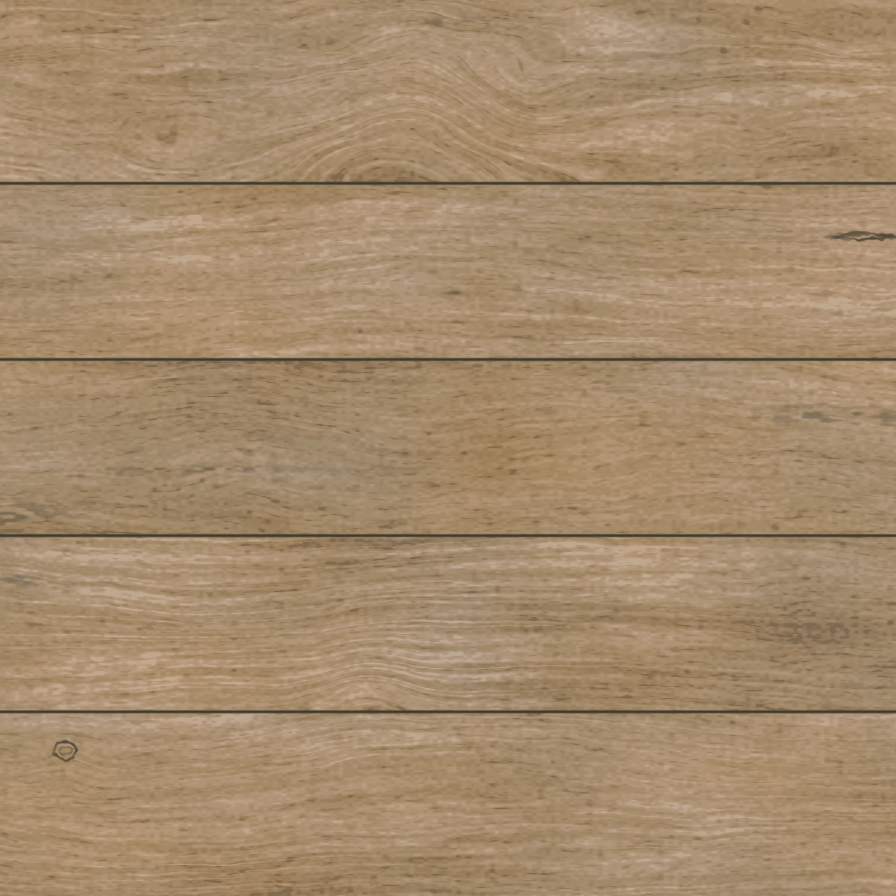
Write a WebGL 2 fragment shader that draws this texture.

```glsl
#version 300 es
precision highp float;
// Five horizontal weathered oak planks parted by thin dark seams.
// Each plank bends a grain coordinate with noise and an arch, then
// stretched noise along it gives growth lines, fibres and pores.
uniform vec2 u_resolution;
out vec4 fragColor;

const float PITCH = 0.1966;   // plank height
const float OFFSET = 0.009;   // height at which the rows start
const vec3 SEAM  = vec3(0.25, 0.23, 0.18);
const vec3 DARK  = vec3(0.50, 0.41, 0.30);
const vec3 BROWN = vec3(0.60, 0.49, 0.36);
const vec3 BASE  = vec3(0.64, 0.54, 0.41);
const vec3 LIGHT = vec3(0.69, 0.58, 0.47);
const vec3 PALE  = vec3(0.75, 0.66, 0.56);

// Per plank, bottom to top: warp, line density, line strength
const vec3 GRAIN[5] = vec3[5](
  vec3(0.060, 105.0, 0.36), vec3(0.045, 90.0, 0.46), vec3(0.070, 75.0, 0.18),
  vec3(0.060, 80.0, 0.26), vec3(0.150, 55.0, 0.42));
// Per plank: arch centre, half width, rise
const vec4 ARCH[5] = vec4[5](
  vec4(0.073, 0.150, 0.035, 0.014), vec4(0.41, 0.205, 0.055, 0.038),
  vec4(0.25, 0.520, 0.150, 0.030), vec4(0.46, 0.400, 0.060, 0.022),
  vec4(0.46, 0.840, 0.110, 0.085));
// Weathered smudges: centre, radii
const vec4 STAIN[7] = vec4[7](
  vec4(0.50, 0.591, 0.075, 0.004), vec4(0.22, 0.476, 0.12, 0.004),
  vec4(0.02, 0.420, 0.060, 0.020), vec4(0.94, 0.535, 0.10, 0.010),
  vec4(0.51, 0.975, 0.050, 0.005), vec4(0.02, 0.352, 0.03, 0.007),
  vec4(0.508, 0.672, 0.008, 0.006));

float hash(vec2 p) {
  vec3 q = fract(p.xyx * 0.1031);
  q += dot(q, q.yzx + 33.33);
  return fract((q.x + q.y) * q.z);
}

float noise(vec2 p) {
  vec2 i = floor(p), f = fract(p);
  f = f * f * (3.0 - 2.0 * f);
  return mix(mix(hash(i), hash(i + vec2(1, 0)), f.x),
             mix(hash(i + vec2(0, 1)), hash(i + vec2(1, 1)), f.x), f.y);
}

float fbm(vec2 p) {
  float sum = 0.0, amp = 0.53;
  for (int i = 0; i < 4; i++) {
    sum += amp * noise(p);
    p = p * 2.03 + 17.1;
    amp *= 0.5;
  }
  return sum;
}

// Height along the grain, bent by noise and lifted over the arch
float grainHeight(vec2 p, vec4 arch, float warp, vec2 seed) {
  vec2 q = (p - arch.xy) / vec2(arch.z, 1.2 * arch.w + 0.02);
  float bend = warp * (fbm(p * vec2(2.5, 6.0) + seed) - 0.5);
  float wiggle = 0.006 * (fbm(p * vec2(18.0, 16.0) + seed) - 0.5);
  return p.y + bend + wiggle - arch.w * exp(-dot(q, q));
}

// Thin bright contours of noise drawn out along the grain
float growthLine(vec2 q) {
  float ridge = 1.0 - abs(2.0 * noise(q) - 1.0);
  return smoothstep(0.55, 1.0, ridge);
}

// Soft rim of an ellipse, for the knot and the split
float rim(vec2 p, vec2 centre, vec2 radii) {
  float d = abs(length((p - centre) / radii) - 1.0) * radii.y;
  return 1.0 - smoothstep(0.0003, 0.0026, d);
}

float stainAmount(vec2 p, vec4 s) {
  vec2 q = (p - s.xy) / s.zw;
  return exp(-dot(q, q));
}

void main() {
  vec2 p = gl_FragCoord.xy / u_resolution;
  float level = (p.y - OFFSET) / PITCH;
  int row = int(clamp(floor(level), 0.0, 4.0));
  float seamDist = abs(level - clamp(round(level), 1.0, 4.0)) * PITCH;
  vec2 seed = vec2(13.7, 7.9) * float(row + 1);
  vec3 grain = GRAIN[row];
  float h = grainHeight(p, ARCH[row], grain.x, seed);

  // Growth lines, frayed and fading along their length
  float fray = noise(p * vec2(70.0, 230.0) + seed);
  float line = growthLine(vec2(p.x * 1.6, h * grain.y) + seed);
  line = max(line, 0.7 * growthLine(vec2(p.x * 3.0, h * grain.y * 1.7) + seed + 23.0));
  line *= (0.45 + 0.8 * fray) * (0.35 + 1.1 * noise(p * vec2(5.0, 14.0) + seed + 3.0));

  // Fibres, grit and pores
  float fibre = noise(vec2(p.x * 20.0, h * 300.0) + seed);
  float grit = noise(p * vec2(190.0, 330.0) + seed);
  float pore = smoothstep(0.70, 0.95, noise(vec2(p.x * 75.0, h * 380.0) + seed + 41.0));

  // Broad light and dark areas
  float blotch = fbm(p * vec2(4.0, 11.0) + seed + 5.0);
  float tone = 0.57 + 0.72 * (blotch - 0.5) + 0.32 * (fibre - 0.5)
             + 0.34 * (grit - 0.5) + grain.z * (line - 0.3) - 0.30 * pore;
  tone -= 0.15 * exp(-seamDist * 160.0);
  vec3 color = mix(DARK, BROWN, smoothstep(0.0, 0.25, tone));
  color = mix(color, BASE, smoothstep(0.25, 0.5, tone));
  color = mix(color, LIGHT, smoothstep(0.5, 0.75, tone));
  color = mix(color, PALE, smoothstep(0.75, 1.05, tone));

  // Grey weathering against warm timber
  float hue = fbm(p * vec2(5.0, 9.0) + seed + 70.0) - 0.5;
  color += hue * vec3(-0.05, 0.0, 0.05);

  // Smudges, broken up by noise
  float wear = 0.0;
  for (int i = 0; i < 7; i++) wear = max(wear, stainAmount(p, STAIN[i]));
  wear *= smoothstep(0.3, 0.75, noise(p * vec2(90.0, 260.0)));
  color = mix(color, SEAM * 1.25, 0.5 * wear);

  // Knot with an inner ring, and split
  vec2 rough = p + 0.004 * (vec2(noise(p * 190.0), noise(p * 190.0 + 9.0)) - 0.5);
  vec2 knot = vec2(0.073, 0.162);
  float mark = max(rim(rough, knot, vec2(0.012, 0.011)),
                   rim(rough, vec2(0.964, 0.736), vec2(0.027, 0.003)));
  mark = max(mark, 0.6 * rim(rough, knot, vec2(0.006, 0.005)));
  color = mix(color, SEAM, mark * (0.4 + 0.5 * fray));

  // Seams between planks
  color = mix(SEAM, color, smoothstep(0.0003, 0.0028, seamDist));
  fragColor = vec4(color, 1.0);
}
```
